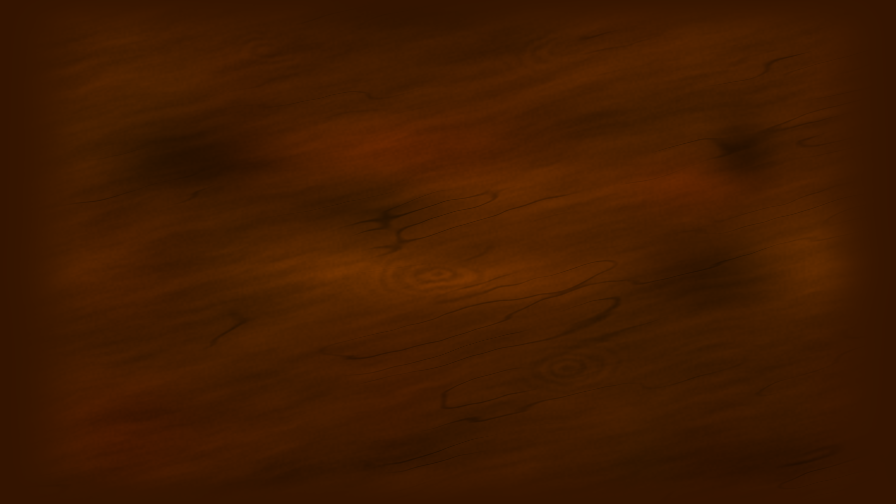
A WebGL 2 fragment shader for this texture:

```glsl
#version 300 es
precision highp float;
// Dark varnished wood: warm glows, smoky stains and slanted grain.
uniform vec2 u_resolution;
out vec4 fragColor;

float hash(vec2 p) {
  vec3 q = fract(vec3(p.xyx) * 0.1031);
  q += dot(q, q.yzx + 33.33);
  return fract((q.x + q.y) * q.z);
}

float noise(vec2 p) {
  vec2 i = floor(p), f = fract(p);
  f = f * f * (3.0 - 2.0 * f);
  return mix(mix(hash(i), hash(i + vec2(1, 0)), f.x),
             mix(hash(i + vec2(0, 1)), hash(i + vec2(1, 1)), f.x), f.y);
}

float fbm(vec2 p) {
  float sum = 0.0, gain = 0.5;
  for (int i = 0; i < 4; i++) {
    sum += gain * noise(p);
    p = mat2(1.9, 0.4, -0.4, 1.9) * p + 17.3;
    gain *= 0.5;
  }
  return sum;
}

// Soft elliptical spot, 1 at its centre
float spot(vec2 uv, vec2 centre, vec2 radius) {
  vec2 d = (uv - centre) / radius;
  return exp(-dot(d, d));
}

// Thin curved ridges around a knot
float knot(vec2 p, vec2 centre, float size) {
  vec2 d = (p - centre) * vec2(0.5, 1.3);
  d.y -= 0.1 * d.x;
  float r = length(d) + 0.035 * fbm(p * 16.0);
  return sin(r * 330.0) * exp(-dot(d, d) / (size * size)) * smoothstep(0.35, 0.65, noise(p * 14.0));
}

void main() {
  vec2 uv = gl_FragCoord.xy / u_resolution;
  vec2 p = gl_FragCoord.xy / u_resolution.y;

  // Grain axes, rising to the right, with a gentle warp
  vec2 g = mat2(0.97, -0.24, 0.24, 0.97) * p;
  g.y += 0.035 * (fbm(p * 5.0) - 0.5);
  float broad = fbm(g * vec2(2.5, 11.0)) - 0.47;
  float fine = fbm(g * vec2(9.0, 70.0) + 40.0) - 0.47;
  float speck = noise(p * 210.0) - 0.5;

  // Base tone: lighter through the middle
  vec3 color = mix(vec3(0.225, 0.088, 0.0), vec3(0.275, 0.118, 0.0), spot(uv, vec2(0.5, 0.6), vec2(0.6, 0.4)));

  // Warm glows
  vec3 amber = vec3(0.14, 0.065, 0.0);
  color += amber * 0.75 * spot(uv, vec2(0.36, 0.455), vec2(0.12, 0.06));
  color += amber * 0.6 * spot(uv, vec2(0.53, 0.46), vec2(0.17, 0.07));
  color += amber * 0.8 * spot(uv, vec2(0.91, 0.475), vec2(0.06, 0.07));
  color += amber * 0.4 * spot(uv, vec2(0.11, 0.46), vec2(0.08, 0.07));
  color += amber * 0.55 * spot(uv, vec2(0.57, 0.62), vec2(0.13, 0.06));
  color += amber * 0.35 * spot(uv, vec2(0.75, 0.87), vec2(0.14, 0.12));
  color += amber * 0.3 * spot(uv, vec2(0.13, 0.9), vec2(0.08, 0.12));
  color += vec3(0.1, 0.02, 0.0) * spot(uv, vec2(0.45, 0.7), vec2(0.12, 0.06));
  color += vec3(0.05, 0.005, 0.0) * spot(uv, vec2(0.77, 0.63), vec2(0.09, 0.06));
  color += vec3(0.03, 0.0, 0.0) * spot(uv, vec2(0.14, 0.15), vec2(0.12, 0.09));

  // Smoky stains
  float stain = 0.42 * spot(uv, vec2(0.215, 0.69), vec2(0.085, 0.075));
  stain += 0.38 * spot(uv, vec2(0.83, 0.695), vec2(0.035, 0.07));
  stain += 0.34 * spot(uv, vec2(0.785, 0.46), vec2(0.075, 0.08));
  stain += 0.22 * spot(uv, vec2(0.41, 0.58), vec2(0.08, 0.04));
  stain += 0.22 * spot(uv, vec2(0.47, 0.97), vec2(0.12, 0.08));
  stain += 0.25 * spot(uv, vec2(0.83, 0.08), vec2(0.14, 0.07));
  color *= 1.0 - stain;

  // Grain, cracks and knots fade out toward the frame
  vec2 inset = min(uv, 1.0 - uv);
  float inside = smoothstep(0.0, 0.1, inset.x) * smoothstep(-0.03, 0.08, inset.y);
  float crackLine = 1.0 - smoothstep(0.0, 0.06, abs(noise(g * vec2(5.0, 42.0) + 9.0) - 0.5));
  float crackArea = smoothstep(0.5, 0.68, fbm(g * vec2(3.0, 9.0) + 5.0));
  crackArea += 0.7 * spot(uv, vec2(0.4, 0.585), vec2(0.08, 0.035));
  crackArea += 0.7 * spot(uv, vec2(0.37, 0.81), vec2(0.09, 0.035));
  float ridges = knot(p, vec2(0.87, 0.455), 0.06) + 0.7 * knot(p, vec2(1.13, 0.9), 0.06);
  ridges += 0.6 * knot(p, vec2(0.54, 0.9), 0.06) + 0.6 * knot(p, vec2(1.12, 0.27), 0.07);
  float relief = 0.5 * broad + 0.3 * fine + 0.07 * speck + 0.12 * ridges - 0.24 * crackLine * crackArea;
  color *= 1.0 + inside * relief;
  color.g += 0.02 * inside * (fbm(p * 4.0 + 30.0) - 0.47);

  // Plain dark frame
  color = mix(vec3(0.2, 0.077, 0.0), color, 0.1 + 0.9 * inside);
  fragColor = vec4(max(color, 0.0), 1.0);
}
```
